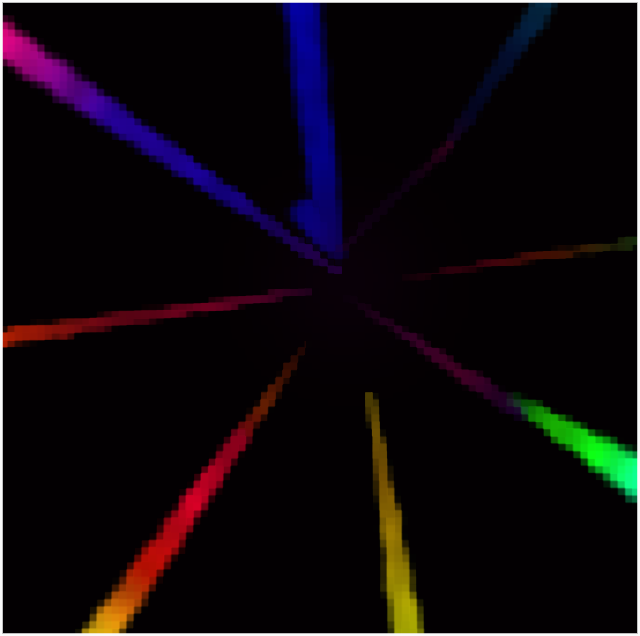
Reproduce this background procedurally as a WebGL 1 fragment shader.

```glsl
precision highp float;
uniform vec2 u_resolution;

#define CELLS 86.0
#define CELL_EASE 0.18
#define FRAME_WIDTH 0.0042
#define EDGE_SCALE 34.0
#define EDGE_ROUGHNESS 0.007
#define TINT_SCALE 21.0
#define TINT_AMOUNT 0.3
#define BACKDROP vec3(0.012, 0.0, 0.006)
#define FRAME_COLOR vec3(0.98)

vec2 hashGradient(vec2 cell) {
  float angle = 6.2832 * fract(sin(dot(cell, vec2(127.1, 311.7))) * 4375.85);
  return vec2(cos(angle), sin(angle));
}

float gradientNoise(vec2 p) {
  vec2 i = floor(p);
  vec2 f = fract(p);
  vec2 s = f * f * (3.0 - 2.0 * f);
  vec2 e = vec2(1.0, 0.0);
  float low = mix(dot(hashGradient(i), f),
                  dot(hashGradient(i + e.xy), f - e.xy), s.x);
  float high = mix(dot(hashGradient(i + e.yx), f - e.yx),
                   dot(hashGradient(i + e.xx), f - e.xx), s.x);
  return mix(low, high, s.y);
}

// Four evenly spaced colour stops
vec3 ramp(float t, vec3 c0, vec3 c1, vec3 c2, vec3 c3) {
  float s = t * 3.0;
  vec3 c = mix(c0, c1, clamp(s, 0.0, 1.0));
  c = mix(c, c2, clamp(s - 1.0, 0.0, 1.0));
  return mix(c, c3, clamp(s - 2.0, 0.0, 1.0));
}

// Tapered ray with a ragged soft edge; widths.xy are its end half-widths
vec3 beam(vec2 p, vec2 a, vec2 b, vec2 widths, vec3 c0, vec3 c1, vec3 c2, vec3 c3) {
  vec2 axis = b - a;
  float t = clamp(dot(p - a, axis) / dot(axis, axis), 0.0, 1.0);
  float width = mix(widths.x, widths.y, t);
  float rough = min(EDGE_ROUGHNESS, width * 0.7);
  float d = length(p - a - axis * t) + rough * gradientNoise(p * EDGE_SCALE);
  float body = 1.0 - smoothstep(width * 0.4, width * 1.2, d);
  float tint = 1.0 + TINT_AMOUNT * gradientNoise(p * TINT_SCALE + 7.0);
  return body * tint * ramp(t, c0, c1, c2, c3);
}

// Coarse cells with eased boundaries
vec2 pixelate(vec2 uv) {
  vec2 s = uv * CELLS - 0.5;
  vec2 step01 = smoothstep(0.5 - CELL_EASE, 0.5 + CELL_EASE, fract(s));
  return (floor(s) + 0.5 + step01) / CELLS;
}

vec3 rays(vec2 p) {
  vec3 c = BACKDROP;
  // Faint plum haze at the hub
  float hub = length(p - vec2(0.54, 0.56));
  c += vec3(0.025, 0.0, 0.025) * exp(-hub * hub * 70.0);

  // Violet ray, blue ray and the wedge joining them
  c = max(c, beam(p, vec2(0.525, 0.575), vec2(0.0, 0.938), vec2(0.009, 0.034),
    vec3(0.13, 0.0, 0.22), vec3(0.07, 0.0, 0.48), vec3(0.14, 0.0, 0.58), vec3(0.8, 0.02, 0.45)));
  c = max(c, beam(p, vec2(0.516, 0.62), vec2(0.47, 1.0), vec2(0.026, 0.034),
    vec3(0.05, 0.0, 0.36), vec3(0.01, 0.0, 0.5), vec3(0.02, 0.0, 0.53), vec3(0.01, 0.0, 0.6)));
  c = max(c, beam(p, vec2(0.525, 0.605), vec2(0.48, 0.665), vec2(0.02, 0.03),
    vec3(0.06, 0.0, 0.28), vec3(0.05, 0.0, 0.36), vec3(0.04, 0.0, 0.42), vec3(0.03, 0.0, 0.46)));

  // Faint upper right rays
  c = max(c, beam(p, vec2(0.53, 0.605), vec2(0.7, 0.77), vec2(0.008, 0.01),
    vec3(0.09, 0.0, 0.11), vec3(0.05, 0.0, 0.06), vec3(0.05, 0.0, 0.06), vec3(0.16, 0.0, 0.09)));
  c = max(c, beam(p, vec2(0.69, 0.755), vec2(0.85, 0.995), vec2(0.009, 0.024),
    vec3(0.1, 0.0, 0.08), vec3(0.0, 0.02, 0.13), vec3(0.0, 0.05, 0.17), vec3(0.0, 0.17, 0.28)));
  c = max(c, beam(p, vec2(0.63, 0.563), vec2(0.995, 0.62), vec2(0.006, 0.009),
    vec3(0.06, 0.0, 0.03), vec3(0.22, 0.0, 0.05), vec3(0.24, 0.06, 0.0), vec3(0.08, 0.16, 0.04)));

  // Plum ray turning green at the right
  c = max(c, beam(p, vec2(0.545, 0.533), vec2(0.81, 0.355), vec2(0.008, 0.017),
    vec3(0.05, 0.0, 0.05), vec3(0.17, 0.0, 0.13), vec3(0.24, 0.0, 0.13), vec3(0.09, 0.0, 0.15)));
  c = max(c, beam(p, vec2(0.805, 0.372), vec2(1.0, 0.248), vec2(0.013, 0.038),
    vec3(0.0, 0.13, 0.02), vec3(0.1, 0.75, 0.0), vec3(0.04, 0.92, 0.08), vec3(0.05, 0.98, 0.55)));

  // Yellow ray
  c = max(c, beam(p, vec2(0.58, 0.375), vec2(0.637, 0.0), vec2(0.008, 0.029),
    vec3(0.3, 0.24, 0.0), vec3(0.5, 0.34, 0.0), vec3(0.56, 0.46, 0.0), vec3(0.66, 0.67, 0.0)));

  // Red ray: thin amber tip, then crimson fading to gold
  c = max(c, beam(p, vec2(0.477, 0.457), vec2(0.375, 0.31), vec2(0.006, 0.017),
    vec3(0.12, 0.02, 0.0), vec3(0.24, 0.06, 0.0), vec3(0.4, 0.12, 0.0), vec3(0.45, 0.0, 0.06)));
  c = max(c, beam(p, vec2(0.375, 0.31), vec2(0.155, 0.0), vec2(0.018, 0.031),
    vec3(0.5, 0.0, 0.1), vec3(0.74, 0.0, 0.13), vec3(0.72, 0.06, 0.0), vec3(0.85, 0.68, 0.05)));

  // Left ray
  return max(c, beam(p, vec2(0.48, 0.542), vec2(0.0, 0.468), vec2(0.007, 0.017),
    vec3(0.14, 0.0, 0.12), vec3(0.42, 0.0, 0.12), vec3(0.38, 0.02, 0.07), vec3(0.68, 0.12, 0.0)));
}

void main() {
  vec2 uv = gl_FragCoord.xy / u_resolution;
  vec3 color = rays(pixelate(uv));

  // Thin pale frame
  vec2 margin = min(uv, 1.0 - uv);
  float blur = 0.5 / u_resolution.y;
  float inside = smoothstep(FRAME_WIDTH - blur, FRAME_WIDTH + blur, min(margin.x, margin.y));
  gl_FragColor = vec4(mix(FRAME_COLOR, color, inside), 1.0);
}
```
